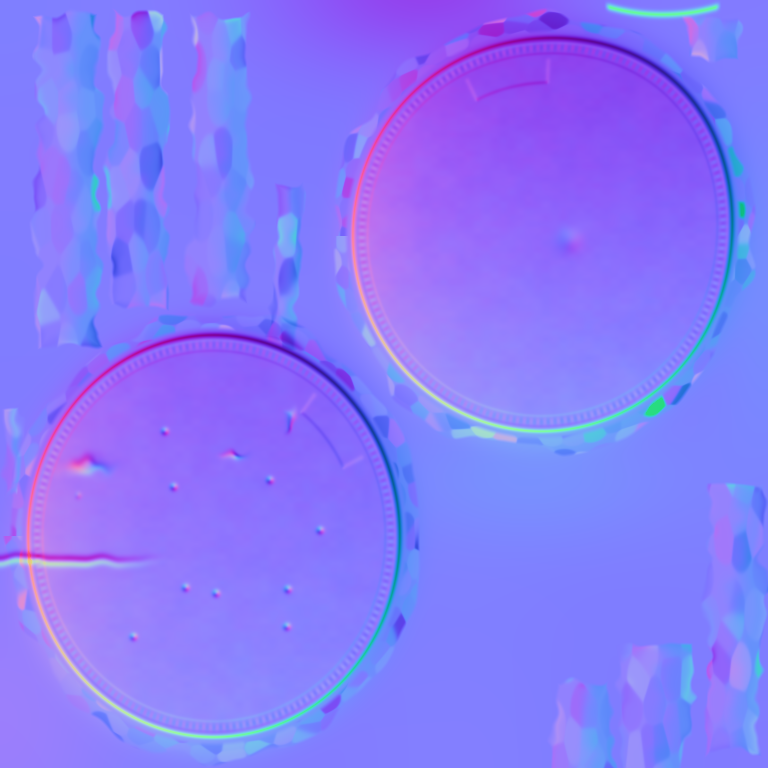
Give the GLSL for this texture map, as a three.js fragment shader.

```glsl
// Tangent-space normal map of two rimmed, beaded discs among crumpled strips.
// Each part adds or replaces a surface tilt (x, y); the final tilt is encoded
// as a unit normal in RGB. Shards are smooth Voronoi facets with hashed tilts.
varying vec2 vUv;

const float PI = 3.14159265;
const vec4 DISC_A = vec4(0.705, 0.693, 0.2455, 0.2545);  // centre, radii
const vec4 DISC_B = vec4(0.2786, 0.302, 0.242, 0.2617);
const float BULGE_A = 0.06;
const float BULGE_B = 0.0;
const vec2 SLOPE_A = vec2(-0.19, -0.33);   // vertical tilt: middle, change
const vec2 SLOPE_B = vec2(-0.09, -0.19);
const vec2 BRACKET_A = vec2(1.53, 2.03);   // start and end angles
const vec2 BRACKET_B = vec2(0.457, 0.915);
const float RIM_WIDTH = 0.011;
const float BEADS = 165.0;
const float SHARD_TILT = 1.25;

vec3 hash3(vec2 p) {
  vec3 q = fract(vec3(p.xyx) * vec3(0.1031, 0.1030, 0.0973));
  q += dot(q, q.yxz + 33.33);
  return fract((q.xxy + q.yzz) * q.zyx);
}

// Smooth value noise, two channels in -0.5..0.5
vec2 noise2(vec2 p) {
  vec2 i = floor(p), f = fract(p);
  f = f * f * (3.0 - 2.0 * f);
  vec2 low = mix(hash3(i).xy, hash3(i + vec2(1.0, 0.0)).xy, f.x);
  vec2 high = mix(hash3(i + vec2(0.0, 1.0)).xy, hash3(i + 1.0).xy, f.x);
  return mix(low, high, f.y) - 0.5;
}

// Random tilt of the nearest cell, softened along cell borders
vec2 facets(vec2 p) {
  vec2 cell = floor(p), sum = vec2(0.0);
  float total = 0.0001;
  for (int j = -1; j <= 1; j++) {
    for (int i = -1; i <= 1; i++) {
      vec2 id = cell + vec2(float(i), float(j));
      vec3 h = hash3(id + 71.0);
      vec2 d = id + h.xy - p;
      float w = exp(-22.0 * dot(d, d));
      vec3 t = hash3(id + 19.0);
      sum += w * (t.xy - 0.5) * (0.25 + t.z * t.z);
      total += w;
    }
  }
  return SHARD_TILT * sum / total;
}

float bell(float d, float width) { return exp(-d * d / (width * width)); }

float glow(vec2 p, vec2 centre, vec2 size) {
  vec2 d = (p - centre) / size;
  return exp(-dot(d, d));
}

// Dimple whose walls lean away from its centre
vec2 pit(vec2 p, vec2 centre, vec2 size) {
  vec2 d = (p - centre) / size;
  return d * exp(-dot(d, d));
}

// Ragged raised bar; box = left, bottom, right, top
void addStrip(inout vec2 tilt, vec2 p, vec4 box, vec2 shard) {
  vec2 q = p + 0.014 * noise2(p * 55.0) + 0.012 * noise2(p * vec2(20.0, 14.0));
  vec2 halfSize = 0.5 * (box.zw - box.xy);
  vec2 d = abs(q - 0.5 * (box.xy + box.zw)) - halfSize;
  float edge = max(d.x, d.y);
  float across = (q.x - 0.5 * (box.x + box.z)) / halfSize.x;
  vec2 body = mix(vec2(0.16, 0.02), vec2(-0.24, 0.16), smoothstep(-0.4, 0.7, across));
  float rough = 0.55 + 0.7 * bell(edge, 0.008);
  tilt = mix(tilt, body + shard * rough, 0.85 * smoothstep(0.003, -0.004, edge));
}

// Halo of shards, sloped face, beads, bracket and rim of one disc
void addDisc(inout vec2 tilt, vec2 p, vec4 disc, float bulge, vec2 slope, vec2 bracket) {
  vec2 q = (p - disc.xy) / disc.zw;
  float angle = atan(q.y, q.x);
  vec2 dir = q / max(length(q), 0.001);
  float corner = max(dot(dir, vec2(0.707)), 0.0);
  float r = length(q) / (1.0 + bulge * pow(corner, 5.0));
  float face = smoothstep(1.006, 0.994, r);

  // Surroundings
  tilt -= dir * 0.23 * bell(max(r - 1.0, 0.0), 0.11);
  vec2 ragged = noise2(vec2(angle * 7.0, r * 3.0) + disc.xy * 40.0);
  float outer = 1.11 + 0.09 * ragged.x;
  float halo = smoothstep(1.02, 1.05, r) * smoothstep(outer + 0.012, outer - 0.012, r);
  tilt += halo * (0.85 * facets(vec2(angle * 9.0, r * 14.0) + disc.xy * 50.0) + vec2(-0.06, 0.04));

  // Face
  vec2 inner = vec2(0.09 - 0.05 * q.x, slope.x + slope.y * q.y);
  inner += vec2(0.4, 0.12) * exp(-2.6 * max(q.x + 1.0, 0.0));
  inner += 0.05 * noise2(p * 38.0) + 0.035 * noise2(p * vec2(90.0, 120.0));
  float beadRing = bell(r - 0.952, 0.018);
  inner += beadRing * 0.13 * sin(angle * BEADS) * vec2(-dir.y, dir.x);
  inner += dir * 0.13 * (bell(r - 0.975, 0.009) - bell(r - 0.922, 0.009));

  // Engraved bracket: an arc with a spoke at either end
  float span = smoothstep(bracket.x - 0.01, bracket.x + 0.01, angle)
    * smoothstep(bracket.y + 0.01, bracket.y - 0.01, angle);
  inner -= dir * 0.2 * span * bell(r - 0.775, 0.011);
  float spokes = bell(angle - bracket.x, 0.016) + bell(angle - bracket.y, 0.016);
  inner += vec2(0.17, 0.1) * spokes * smoothstep(0.76, 0.78, r) * smoothstep(0.91, 0.88, r);
  tilt = mix(tilt, inner, face);

  // Rim
  float rim = bell(r - 1.0, RIM_WIDTH + 0.006 * corner);
  tilt = mix(tilt, -dir * 0.98, rim);
}

void main() {
  vec2 p = vUv;

  // Background glows
  vec2 tilt = vec2(0.01, -0.02) + 0.04 * noise2(p * 5.0);
  tilt += vec2(0.14, -0.46) * glow(p, vec2(0.55, 1.02), vec2(0.2, 0.11));
  tilt += vec2(-0.07, 0.16) * glow(p, vec2(0.69, 0.38), vec2(0.2, 0.09));
  tilt += vec2(-0.07, 0.12) * glow(p, vec2(1.0, 0.62), vec2(0.08, 0.2));
  tilt += vec2(0.22, 0.03) * glow(p, vec2(0.0, 0.04), vec2(0.16, 0.2));

  // Crumpled strips
  vec2 shard = facets(p * vec2(42.0, 19.0));
  addStrip(tilt, p, vec4(0.050, 0.551, 0.127, 0.984), shard);
  addStrip(tilt, p, vec4(0.142, 0.597, 0.212, 0.980), shard);
  addStrip(tilt, p, vec4(0.247, 0.610, 0.323, 0.980), shard);
  addStrip(tilt, p, vec4(0.357, 0.550, 0.388, 0.758), shard * 1.3);
  addStrip(tilt, p, vec4(0.720, -0.05, 0.797, 0.117), shard);
  addStrip(tilt, p, vec4(0.811, -0.05, 0.896, 0.160), shard);
  addStrip(tilt, p, vec4(0.920, 0.017, 0.992, 0.368), shard);
  addStrip(tilt, p, vec4(0.003, 0.360, 0.022, 0.470), shard);
  addStrip(tilt, p, vec4(0.890, 0.925, 0.960, 0.975), shard);

  addDisc(tilt, p, DISC_A, BULGE_A, SLOPE_A, BRACKET_A);
  addDisc(tilt, p, DISC_B, BULGE_B, SLOPE_B, BRACKET_B);

  // Scattered small pits and larger dents
  vec2 grid = p * 15.0;
  vec3 seed = hash3(floor(grid) + 5.0);
  float onB = smoothstep(0.8, 0.7, length((p - DISC_B.xy) / DISC_B.zw));
  tilt += onB * step(0.55, seed.z) * pit(fract(grid), 0.2 + 0.6 * seed.xy, vec2(0.065));
  vec2 warped = p + 0.012 * noise2(p * 70.0);
  tilt -= 1.1 * pit(warped, vec2(0.114, 0.393), vec2(0.022, 0.009));
  tilt -= 1.1 * pit(warped, vec2(0.304, 0.404), vec2(0.011, 0.006));
  tilt += 0.9 * pit(warped, vec2(0.377, 0.450), vec2(0.006, 0.010));
  tilt += 0.4 * pit(p, vec2(0.742, 0.686), vec2(0.014));

  // Crack from the left edge
  float crack = (p.y - 0.271 - 0.008 * noise2(vec2(p.x * 45.0, 3.0)).x) / 0.006;
  float taper = smoothstep(0.23, 0.10, p.x);
  tilt += taper * exp(-crack * crack) * vec2(0.12, -1.5 * crack);

  // Lower rim of a disc cut off by the top edge
  float arc = length(p - vec2(0.863, 1.235)) - 0.254;
  float arcSpan = smoothstep(0.077, 0.068, abs(p.x - 0.863));
  tilt = mix(tilt, vec2(-0.2, 0.96), arcSpan * bell(arc, 0.0045));

  // Encode the unit normal
  tilt /= max(1.0, length(tilt));
  float facing = sqrt(max(0.0, 1.0 - dot(tilt, tilt)));
  gl_FragColor = vec4(0.5 + 0.5 * vec3(tilt, facing), 1.0);
}
```
